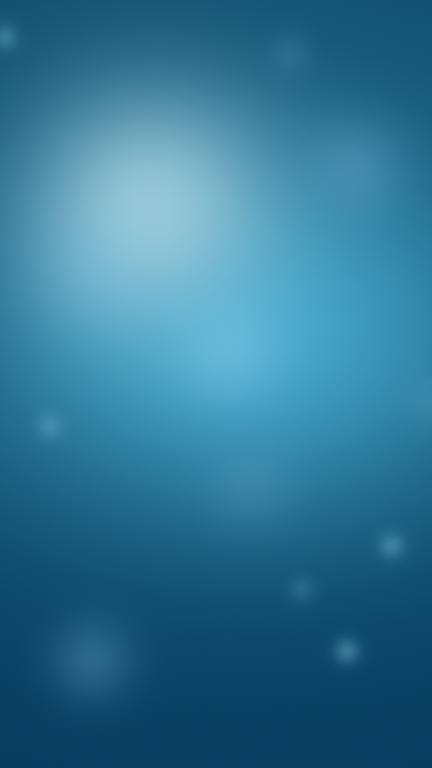
This background is drawn by a WebGL 1 fragment shader. Its source:

```glsl
precision highp float;

uniform vec2 u_resolution;

const int MOTE_COUNT = 5;

// Sine-free hash in 0..1
float hash(vec2 p) {
    vec3 q = fract(vec3(p.xyx) * 0.1031);
    q += dot(q, q.yzx + 33.33);
    return fract((q.x + q.y) * q.z);
}

// Gaussian falloff; centre is a canvas fraction, radius is in canvas widths
float glow(vec2 uv, float aspect, vec2 centre, vec2 radius) {
    vec2 offset = (uv - centre) * vec2(1.0, aspect) / radius;
    return exp(-dot(offset, offset));
}

vec3 addLight(vec3 base, vec3 tint, float strength, float falloff) {
    return mix(base, tint, strength * falloff);
}

// Wrapped polynomial that scatters the motes
vec2 motePosition(float i) {
    float x = 0.6986 + 0.1041 * i;
    float y = 0.2328 + i * (0.9123 + i * (0.0511 * i - 0.0442));
    return fract(vec2(x, y));
}

// Deep water gradient with the two main light pools
vec3 waterLight(vec2 uv, float aspect) {
    vec3 deepBlue = vec3(0.03, 0.245, 0.38);
    vec3 upperBlue = vec3(0.065, 0.305, 0.43);
    vec3 cyan = vec3(0.27, 0.66, 0.80);
    vec3 paleBlue = vec3(0.66, 0.83, 0.88);

    vec3 color = mix(deepBlue, upperBlue, smoothstep(0.0, 1.0, uv.y));
    color = addLight(color, cyan, 1.0,
                     glow(uv, aspect, vec2(0.567, 0.57), vec2(0.64, 0.46)));
    return addLight(color, paleBlue, 0.85,
                    glow(uv, aspect, vec2(0.347, 0.73), vec2(0.28, 0.27)));
}

// Large, soft out-of-focus lights
vec3 addSoftLights(vec3 color, vec2 uv, float aspect) {
    vec3 skyTint = vec3(0.55, 0.80, 0.93);
    vec3 hazeTint = vec3(0.41, 0.66, 0.80);

    color = addLight(color, skyTint, 0.20,
                     glow(uv, aspect, vec2(0.22, 0.642), vec2(0.14)));
    color = addLight(color, skyTint, 0.35,
                     glow(uv, aspect, vec2(0.532, 0.538), vec2(0.115)));
    color = addLight(color, hazeTint, 0.24,
                     glow(uv, aspect, vec2(0.579, 0.368), vec2(0.105)));
    color = addLight(color, hazeTint, 0.38,
                     glow(uv, aspect, vec2(0.822, 0.781), vec2(0.11)));
    color = addLight(color, hazeTint, 0.35,
                     glow(uv, aspect, vec2(0.213, 0.141), vec2(0.095)));
    color = addLight(color, hazeTint, 0.20,
                     glow(uv, aspect, vec2(1.0, 0.479), vec2(0.06)));
    return addLight(color, hazeTint, 0.18,
                    glow(uv, aspect, vec2(0.671, 0.931), vec2(0.045)));
}

// Small bright motes
vec3 addMotes(vec3 color, vec2 uv, float aspect) {
    vec3 moteTint = vec3(0.50, 0.77, 0.87);
    for (int n = 0; n < MOTE_COUNT; n++) {
        float i = float(n);
        float strength = 0.18 + 0.25 * fract(0.85 * i);
        float falloff = glow(uv, aspect, motePosition(i), vec2(0.03));
        color = addLight(color, moteTint, strength, falloff);
    }
    return color;
}

void main() {
    vec2 uv = gl_FragCoord.xy / u_resolution;
    float aspect = u_resolution.y / u_resolution.x;

    vec3 color = waterLight(uv, aspect);
    color = addSoftLights(color, uv, aspect);
    color = addMotes(color, uv, aspect);

    // Fine dither against banding
    color += (hash(gl_FragCoord.xy) - 0.5) / 255.0;
    gl_FragColor = vec4(color, 1.0);
}
```
